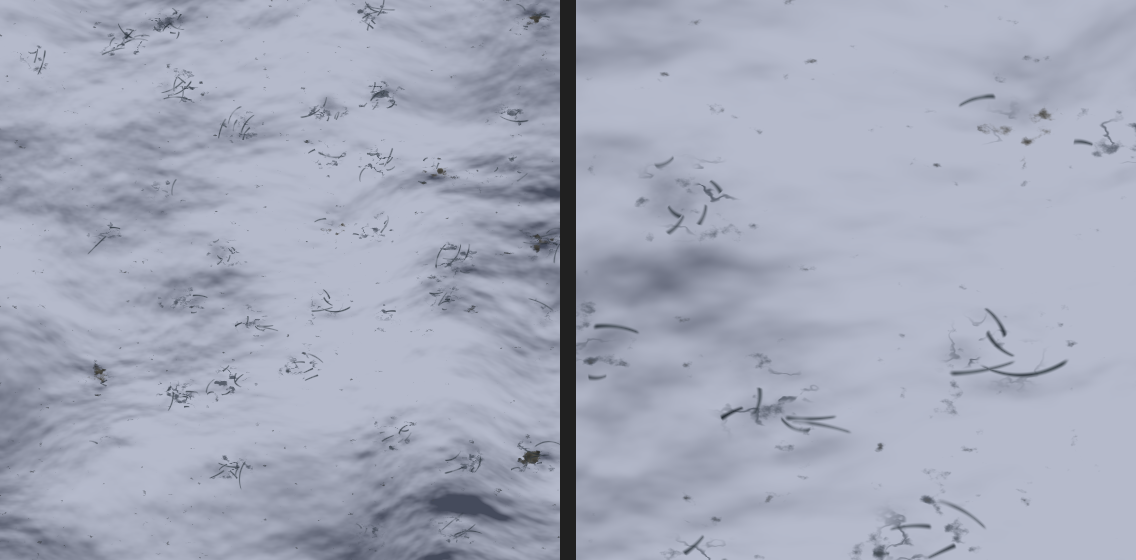
Left: the whole. Right: its middle third, enlarged.
Write a Shadertoy shader that draws this texture.

```glsl
const vec3 SNOW_MID = vec3(0.630, 0.650, 0.717);
const vec3 LITTER = vec3(0.27, 0.30, 0.35);
const vec3 EARTH = vec3(0.23, 0.22, 0.19);
const vec3 BLADE_DARK = vec3(0.11, 0.14, 0.17);
const vec3 BLADE_PALE = vec3(0.27, 0.31, 0.34);
const vec2 DRIFT_SCALE = vec2(2.6, 5.2);
const vec2 RELIEF_SCALE = vec2(7.0, 15.0);
const vec2 RIPPLE_SCALE = vec2(42.0, 95.0);
const float DRIFT_GAIN = 1.1;
const float RELIEF_STEP = 0.011;
const float RELIEF_GAIN = 9.0;
const float SHADE_BIAS = 0.12;
const float CLUMP_CELLS = 8.0;
const float CLUMP_RADIUS = 0.036;
const float HALO_RADIUS = 0.062;
const float EARTH_RADIUS = 0.022;
const float BARE_CHANCE = 0.2;
const float BLADE_WIDTH = 0.0012;
const int MAX_BLADES = 8;

float hash(vec2 p) {
    return fract(sin(dot(p, vec2(127.1, 311.7))) * 43758.5453);
}

vec2 hash2(vec2 p) {
    return vec2(hash(p), hash(p + 37.3));
}

float noise(vec2 p) {
    vec2 i = floor(p), f = fract(p);
    f = f * f * (3.0 - 2.0 * f);
    return mix(mix(hash(i), hash(i + vec2(1, 0)), f.x),
               mix(hash(i + vec2(0, 1)), hash(i + vec2(1, 1)), f.x), f.y);
}

float fbm(vec2 p) {
    float sum = 0.0, amp = 0.5;
    for (int i = 0; i < 5; i++) {
        sum += amp * noise(p);
        p = mat2(1.96, 0.3, -0.3, 1.96) * p + 17.7;
        amp *= 0.5;
    }
    return sum / 0.97;
}

// Where grass pokes through: more often to the right and the top
float thinness(vec2 p) {
    return smoothstep(0.3, 0.8, noise(p * 3.5 + 5.0) + 0.35 * (p.x + p.y - 1.0));
}

// Coverage of one curved blade, thick at its root and fine at its tip
float blade(vec2 p, float angle, float halfLen, float bend, float aa) {
    float c = cos(angle), s = sin(angle);
    p = mat2(c, -s, s, c) * p;
    float t = p.x / halfLen;
    float arc = 1.0 - t * t;
    float width = BLADE_WIDTH * (0.65 - 0.35 * t) * smoothstep(0.0, 0.25, arc);
    float d = abs(p.y + bend * halfLen * arc) - width;
    return smoothstep(aa, -aa, d) * smoothstep(0.0, 0.4, arc);
}

// x: litter, y: bare earth, z: blade coverage, w: shadow halo
vec4 clumps(vec2 p, float aa) {
    vec4 result = vec4(0.0);
    vec2 home = floor(p * CLUMP_CELLS);
    for (int y = -1; y <= 1; y++)
    for (int x = -1; x <= 1; x++) {
        vec2 id = home + vec2(x, y);
        vec2 center = (id + 0.2 + 0.6 * hash2(id + 3.1)) / CLUMP_CELLS;
        if (hash(id + 9.7) > mix(0.15, 0.85, thinness(center))) continue;

        vec2 q = p - center;
        float fullness = hash(id + 21.3);
        float r2 = dot(q, q * vec2(0.8, 1.5));
        float litter = exp(-r2 / (CLUMP_RADIUS * CLUMP_RADIUS));
        float halo = exp(-r2 / (HALO_RADIUS * HALO_RADIUS));
        result.x = max(result.x, litter * (0.45 + 0.55 * fullness));
        result.w = max(result.w, halo * (0.2 + 0.8 * fullness));
        if (hash(id + 51.9) < BARE_CHANCE)
            result.y = max(result.y, exp(-r2 / (EARTH_RADIUS * EARTH_RADIUS)));

        int count = 1 + int(fullness * float(MAX_BLADES));
        for (int k = 0; k < MAX_BLADES; k++) {
            if (k >= count) break;
            vec2 seed = id * 1.37 + float(k) * 7.13;
            vec2 offset = (hash2(seed) - 0.5) * vec2(1.7, 1.3) * CLUMP_RADIUS;
            vec2 shape = hash2(seed + 11.9);
            float angle = 2.4 * (hash(seed + 29.1) - 0.4);
            if (hash(seed + 43.7) < 0.5) angle += 3.14159;
            float halfLen = mix(0.005, 0.028, shape.x * shape.x);
            float cover = blade(q - offset, angle, halfLen, 0.7 * (shape.y - 0.5), aa);
            result.z = max(result.z, cover * (0.6 + 0.4 * hash(seed + 61.3)));
        }
    }
    return result;
}

// Shade of the snow surface in deviations: negative is bright
float snowShade(vec2 p, float thin) {
    vec2 warp = vec2(noise(p * 5.0), noise(p * 5.0 + 31.0)) - 0.5;
    vec2 q = p + 0.08 * warp - vec2(0.0, 0.05 * p.x);
    float drift = (fbm(q * DRIFT_SCALE + 2.3) - 0.49) / 0.115;
    float slope = fbm((q + vec2(0.0, RELIEF_STEP)) * RELIEF_SCALE)
                - fbm(q * RELIEF_SCALE);
    float ripple = noise(q * RIPPLE_SCALE) - 0.5;
    float rough = mix(0.7, 1.25, thin);
    return DRIFT_GAIN * drift + rough * (RELIEF_GAIN * slope + 0.6 * ripple);
}

void mainImage(out vec4 fragColor, in vec2 fragCoord) {
    vec2 p = fragCoord / iResolution.y;
    float aa = max(0.0014, 1.0 / iResolution.y);
    vec4 grass = clumps(p, aa);

    // Snow, lumpier and darker around the clumps
    float lumps = fbm(p * vec2(34.0, 50.0)) - 0.5;
    float shade = snowShade(p, thinness(p)) + SHADE_BIAS;
    shade += 0.75 * grass.w + 6.5 * grass.x * lumps + 0.8 * grass.y;
    shade = clamp(shade, -2.2, 3.2);
    vec3 color = SNOW_MID - 0.067 * shade - 0.014 * shade * shade;

    // Broken litter, buried strands and bare earth
    float grain = fbm(p * vec2(70.0, 95.0) + 8.0);
    float litter = smoothstep(0.47, 0.68, grain - 0.28 * (1.0 - grass.x));
    float vein = abs(fbm(p * vec2(30.0, 48.0) + 4.0) - 0.5);
    float strand = smoothstep(0.035, 0.0, vein) * smoothstep(0.45, 0.65, noise(p * 48.0));
    litter = max(litter, strand * smoothstep(0.25, 0.8, grass.x));
    float earth = smoothstep(0.38, 0.60, grain - 0.4 * (1.0 - grass.y));
    color = mix(color, LITTER, 0.8 * litter);
    color = mix(color, EARTH * (0.6 + 0.9 * noise(p * 130.0)), 0.85 * earth);

    // Blades on top, partly dusted with snow
    vec3 bladeColor = mix(BLADE_DARK, BLADE_PALE, noise(p * 90.0));
    float dusting = smoothstep(0.15, 0.5, noise(p * 75.0 + 3.0));
    fragColor = vec4(mix(color, bladeColor, grass.z * mix(0.45, 1.0, dusting)), 1.0);
}
```
